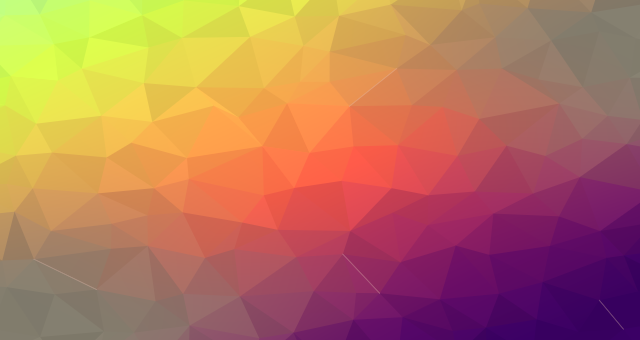
Give the GLSL for this background, as a WebGL 2 fragment shader.

```glsl
#version 300 es
precision highp float;
// Low-poly mesh of jittered triangles over a diagonal lime-orange-violet gradient.
uniform vec2 u_resolution;
out vec4 fragColor;

const vec2 CELL = vec2(0.145, 0.105);

float hash(vec2 p) {
    vec3 q = fract(vec3(p.xyx) * vec3(0.1031, 0.1030, 0.0973));
    q += dot(q, q.yzx + 33.33);
    return fract((q.x + q.y) * q.z);
}

// Mesh corner, shifted away from its regular grid place
vec2 corner(vec2 id) {
    vec2 jitter = vec2(hash(id + 31.0), hash(id + 87.0)) - 0.5;
    return (id + vec2(0.74, 0.6) * jitter + vec2(0.0, 0.35)) * CELL;
}

// Warm-to-violet ramp along one diagonal, fading to gray at the other corners
vec3 gradient(vec2 p) {
    const vec3 ramp[8] = vec3[8](
        vec3(0.75, 1.00, 0.50), vec3(0.83, 1.00, 0.29),
        vec3(0.93, 0.81, 0.31), vec3(1.00, 0.60, 0.29),
        vec3(1.00, 0.36, 0.28), vec3(0.68, 0.19, 0.36),
        vec3(0.41, 0.05, 0.40), vec3(0.22, 0.00, 0.38));
    vec2 uv = vec2(p.x * u_resolution.y / u_resolution.x, 1.0 - p.y);
    float along = dot(uv, vec2(0.46, 0.54));
    float across = abs(uv.x - uv.y);
    float t = clamp(along / 0.13, 0.0, 6.999);
    int stop = int(t);
    vec3 color = mix(ramp[stop], ramp[stop + 1], fract(t));
    float gray = smoothstep(0.05, 0.85, across) * smoothstep(0.18, 0.48, along)
               * (1.0 - smoothstep(0.6, 0.85, along));
    return mix(color, vec3(0.51, 0.49, 0.43), gray);
}

// Signed distance to the line a-b, positive on its left
float side(vec2 p, vec2 a, vec2 b) {
    vec2 d = normalize(b - a);
    return d.x * (p.y - a.y) - d.y * (p.x - a.x);
}

float segment(vec2 p, vec2 a, vec2 b) {
    vec2 d = b - a;
    return length(p - a - d * clamp(dot(p - a, d) / dot(d, d), 0.0, 1.0));
}

// Adds one counterclockwise facet, weighted by its smooth coverage
void addFacet(inout vec4 sum, vec2 p, vec2 a, vec2 b, vec2 c, float seed) {
    float inside = min(side(p, a, b), min(side(p, b, c), side(p, c, a)));
    float cover = clamp(0.5 + inside * u_resolution.y, 0.0001, 1.0);
    vec3 color = gradient(mix(p, (a + b + c) / 3.0, 0.7));
    color *= 1.0 + 0.09 * (seed - 0.5);
    sum += vec4(color, 1.0) * cover;
}

void main() {
    vec2 p = gl_FragCoord.xy / u_resolution.y;
    vec2 home = floor(p / CELL - vec2(0.0, 0.35));
    vec4 sum = vec4(0.0);
    float seam = 0.0;

    for (int j = -1; j <= 1; j++) {
        for (int i = -1; i <= 1; i++) {
            vec2 id = home + vec2(i, j);
            vec2 a = corner(id);
            vec2 b = corner(id + vec2(1, 0));
            vec2 c = corner(id + vec2(1, 1));
            vec2 d = corner(id + vec2(0, 1));

            // Turn the quad so that its shorter diagonal runs a-c
            if (distance(b, d) < distance(a, c)) {
                vec2 first = a;
                a = b; b = c; c = d; d = first;
            }
            addFacet(sum, p, a, b, c, hash(id + 11.0));
            addFacet(sum, p, a, c, d, hash(id + 53.0));

            // A few pale hairline seams
            float line = 1.0 - smoothstep(0.0003, 0.003, segment(p, a, c));
            seam = max(seam, line * step(hash(id + 140.0), 0.04));
        }
    }
    vec3 color = sum.rgb / sum.a;
    fragColor = vec4(mix(color, vec3(0.9, 0.75, 0.7), 0.3 * seam), 1.0);
}
```
